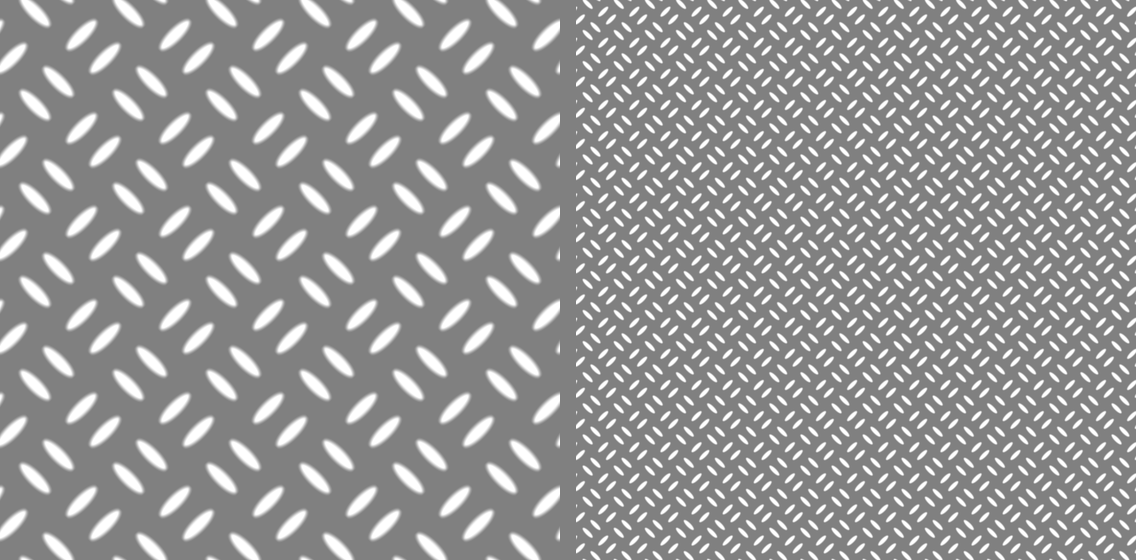
Left, the tile; right, the same tile 3 across and 3 down.
This pattern is drawn by a WebGL 1 fragment shader. Its source:

```glsl
precision highp float;
// Diamond tread plate: soft white oval bars in alternating diagonal pairs on grey.

uniform vec2 u_resolution;

// Approximate signed distance to an ellipse with the given half axes.
float ellipseDistance(vec2 p, vec2 radii) {
  float scaled = max(length(p / radii), 0.1);
  float slope = max(length(p / (radii * radii)), 0.001);
  return scaled * (scaled - 1.0) / slope;
}

// Distance to a bar around a centre, wrapped within the unit cell.
float barDistance(vec2 cell, vec2 center, bool rising) {
  vec2 p = fract(cell - center + 0.5) - 0.5;
  vec2 diagonal = vec2(p.x + p.y, p.y - p.x) * sqrt(0.5);
  return ellipseDistance(rising ? diagonal : diagonal.yx, vec2(0.214, 0.066));
}

void main() {
  // Six repeats across and down
  vec2 cell = fract(gl_FragCoord.xy / u_resolution * 6.0);

  // Each pair of bars is symmetric about the cell corner
  float d = 1.0;
  for (int i = 0; i < 2; i++) {
    float side = 1.0 - 2.0 * float(i);
    d = min(d, barDistance(cell, side * vec2(0.375, -0.125), false));
    d = min(d, barDistance(cell, side * vec2(0.125, 0.375), true));
  }

  // Soft blurred rim
  float bar = 1.0 - smoothstep(-0.031, 0.031, d);
  gl_FragColor = vec4(vec3(mix(0.5, 1.0, bar)), 1.0);
}
```
